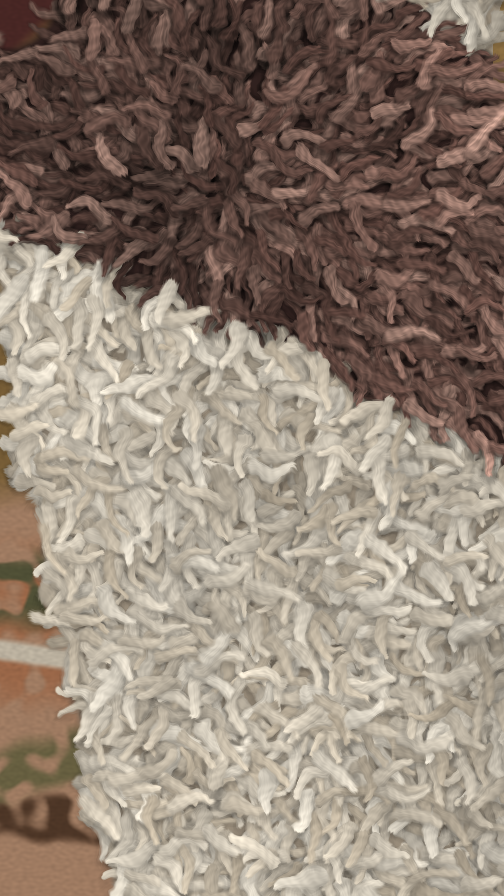
This texture is drawn by a Shadertoy shader. Its source:

```glsl
// A shaggy brown and cream pile lying over a patterned rug.
// Layers of jittered grid cells each paint one bent, twisted, fuzzy strand;
// the root position of a strand decides its fibre colour and direction.

vec2 hash2(vec2 p) {
    p = vec2(dot(p, vec2(127.1, 311.7)), dot(p, vec2(269.5, 183.3)));
    return fract(sin(p) * 43758.5);
}

float gradientNoise(vec2 p) {
    vec2 i = floor(p), f = p - i;
    vec2 w = f * f * (3.0 - 2.0 * f), e = vec2(1, 0);
    float a = dot(hash2(i) * 2.0 - 1.0, f);
    float b = dot(hash2(i + e.xy) * 2.0 - 1.0, f - e.xy);
    float c = dot(hash2(i + e.yx) * 2.0 - 1.0, f - e.yx);
    float d = dot(hash2(i + 1.0) * 2.0 - 1.0, f - 1.0);
    return mix(mix(a, b, w.x), mix(c, d, w.x), w.y);
}

// Positive on the brown pile: above the sloping seam, below the pale corner
float brownSide(vec2 p) {
    float seam = 0.748 - 0.40 * p.x - 0.15 * p.x * p.x + 0.022 * gradientNoise(p * 14.0);
    return min(p.y - seam, 1.325 - p.y - 0.71 * p.x);
}

// Positive where strands are rooted
float pileSide(vec2 p) {
    float leftEdge = p.x - 0.125 + 0.2 * p.y + 0.012 * gradientNoise(p * 17.0);
    float rightGap = length((p - vec2(0.578, 0.93)) / vec2(0.028, 0.085)) - 1.0;
    float topGap = length(p - vec2(0.0, 1.01)) - 0.06;
    return min(leftEdge, min(rightGap, topGap));
}

float band(float y, float centre, float halfWidth) {
    return 1.0 - smoothstep(halfWidth * 0.6, halfWidth * 1.4, abs(y - centre));
}

vec3 rugColor(vec2 p) {
    float wobble = gradientNoise(p * 22.0), blot = gradientNoise(p * 38.0 + 7.0);
    float y = p.y + 0.02 * wobble;
    vec3 c = mix(vec3(0.62, 0.48, 0.38), vec3(0.46, 0.36, 0.21), smoothstep(0.43, 0.47, y));
    c = mix(c, vec3(0.60, 0.40, 0.28), band(y, 0.30, 0.08) * smoothstep(-0.2, 0.1, blot));
    c = mix(c, vec3(0.31, 0.31, 0.21), band(y, 0.345, 0.035) * smoothstep(-0.2, 0.0, blot + wobble));
    c = mix(c, vec3(0.40, 0.37, 0.25), band(y - 0.3 * p.x, 0.13, 0.03) * smoothstep(-0.3, 0.0, blot));
    c = mix(c, vec3(0.30, 0.21, 0.15), band(y, 0.085, 0.02) * smoothstep(-0.2, 0.1, blot));
    c = mix(c, vec3(0.73, 0.69, 0.62), band(p.y + 0.15 * p.x, 0.275, 0.011));
    c = mix(c, vec3(0.53, 0.42, 0.25), smoothstep(0.5, 0.53, p.x));
    c = mix(c, vec3(0.28, 0.15, 0.14), smoothstep(0.9, 0.94, p.y - p.x));
    return c * (1.0 + 0.1 * gradientNoise(p * vec2(160, 260)));
}

// Broad light and shade across each half of the pile, then tuft-sized hollows
float pileLight(vec2 p, float brown) {
    float cloud = gradientNoise(p * 8.0 + 3.0), hollow = gradientNoise(p * 23.0 + 9.0);
    float cream = 1.02 + 0.10 * cloud + 0.20 * hollow - 0.08 * smoothstep(0.35, 0.57, p.x);
    cream -= 0.06 * exp(-dot(p - vec2(0.29, 0.42), p - vec2(0.29, 0.42)) * 70.0);
    float dark = 1.02 + 0.35 * cloud + 0.65 * hollow + 0.16 * smoothstep(0.2, 0.45, p.x);
    dark -= 0.22 * exp(-dot(p - vec2(0.19, 0.74), p - vec2(0.19, 0.74)) * 180.0);
    return mix(cream, dark, brown);
}

vec3 paintStrand(vec3 under, vec2 p, vec2 root, vec2 seed, float layer, float px) {
    if (pileSide(root) < 0.0) return under;
    vec2 rnd = hash2(seed + 5.3), rnd2 = hash2(seed + 11.9);
    float brown = step(0.0, brownSide(root));

    // Brown fans out from its crown; cream tumbles in loose clumps
    vec2 fan = root - vec2(0.25, 0.79);
    float fanAngle = atan(fan.y, fan.x) + (rnd.x - 0.5) * 1.8;
    float clumpAngle = -1.2 + 4.0 * gradientNoise(root * 11.0) + (rnd.x - 0.5) * 2.6;
    float angle = mix(clumpAngle, fanAngle, brown);
    vec2 dir = vec2(cos(angle), sin(angle)), side = vec2(-dir.y, dir.x);

    // Bent capsule with a pointed tip and loose fibres along its outline
    float halfLen = 0.016 + 0.010 * rnd.y;
    vec2 l = vec2(dot(p - root, dir), dot(p - root, side));
    float u = clamp(l.x / halfLen, -1.0, 1.0);
    l.y += (rnd2.x - 0.5) * 0.9 * halfLen * (u * u - 0.3);
    float radius = mix(0.0066, 0.0054, brown) * (0.75 + 0.4 * rnd2.y) * (1.0 - 0.35 * u);
    float fibre = gradientNoise(vec2(l.x * 75.0, l.y * 480.0) + seed);
    float d = length(vec2(max(abs(l.x) - halfLen, 0.0), l.y)) - radius + 0.003 * fibre;

    // Contact shadow, then the lit strand
    float shadow = 1.0 - smoothstep(-0.001, 0.006, d + 0.15 * (p.y - root.y));
    under *= 1.0 - mix(0.10, 0.24, brown) * shadow;
    vec3 cream = mix(vec3(0.72, 0.67, 0.59), vec3(0.87, 0.84, 0.78), rnd2.y);
    vec3 dark = mix(vec3(0.31, 0.225, 0.20), vec3(0.54, 0.43, 0.385), rnd2.y * rnd2.y);
    vec3 c = mix(cream, dark, brown) * pileLight(root, brown);
    float across = clamp(l.y / radius, -1.0, 1.0);
    float twist = sin(l.x * 560.0 + across * 2.6 + rnd.x * 6.3);
    float relief = 0.99 + 0.08 * u + 0.08 * across * dot(side, vec2(-0.4, 0.9));
    relief -= 0.08 * across * across;
    relief += mix(0.025, 0.07, brown) * twist + mix(0.10, 0.30, brown) * fibre;
    c *= relief * mix(0.90, 1.04, layer);
    float fuzz = 0.0008 + 0.0026 * rnd.y * rnd.x;
    return mix(under, c, 1.0 - smoothstep(-fuzz - px, fuzz + px, d));
}

void mainImage(out vec4 fragColor, in vec2 fragCoord) {
    vec2 p = fragCoord / iResolution.y;
    float px = 0.5 / iResolution.y;

    // Rug and the shaded floor of the pile
    float brown = smoothstep(-0.008, 0.008, brownSide(p));
    vec3 pileFloor = mix(vec3(0.60, 0.55, 0.48), vec3(0.19, 0.13, 0.12), brown);
    vec3 color = mix(rugColor(p), pileFloor, smoothstep(0.0, 0.012, pileSide(p)));

    // Strand layers, lowest first, curled by a coarse and a fine warp
    vec2 curled = p + 0.0025 * vec2(gradientNoise(p * 130.0), gradientNoise(p * 130.0 + 40.0));
    curled += 0.010 * vec2(gradientNoise(p * 36.0 + 5.0), gradientNoise(p * 36.0 + 60.0));
    for (int k = 0; k < 7; k++) {
        float layer = float(k);
        vec2 shift = layer * vec2(0.37, 0.61);
        vec2 cell = floor(curled / 0.036 + shift);
        for (int n = 0; n < 9; n++) {
            vec2 id = cell + vec2(n % 3 - 1, n / 3 - 1);
            vec2 seed = id + layer * 31.7;
            vec2 root = (id + hash2(seed) - shift) * 0.036;
            color = paintStrand(color, curled, root, seed, layer / 6.0, px);
        }
    }
    fragColor = vec4(clamp(color, 0.0, 1.0), 1.0);
}
```
